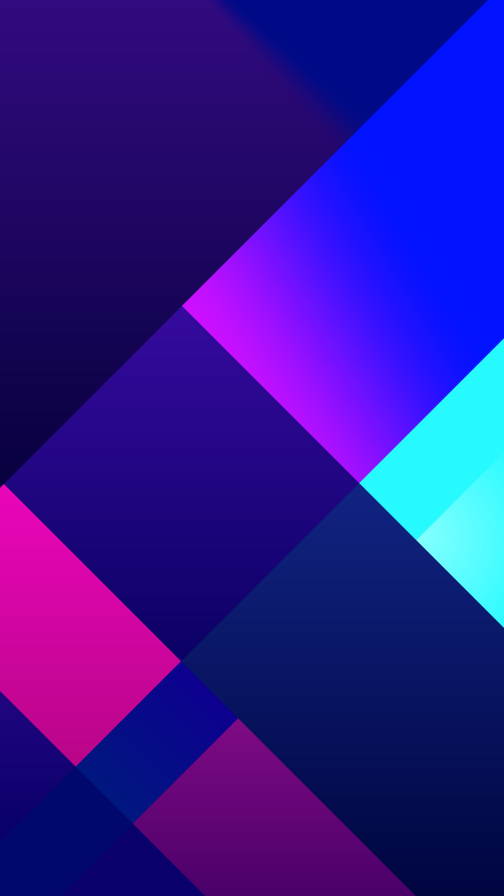
Reproduce this background procedurally as a Shadertoy shader.

```glsl
// Diagonal lattice of overlapping neon and indigo panels with soft gradients.

// Edges along the two diagonals, in canvas widths
const float RISE_UPPER = -0.810;   // x - y
const float RISE_MIDDLE = -0.1065;
const float RISE_LOWER = 0.120;
const float FALL_SOFT = 2.211;     // x + y
const float FALL_UPPER = 1.532;
const float FALL_MIDDLE = 0.825;
const float FALL_LOWER = 0.407;
const float ASPECT = 1.7778;

// Panel colours: start and end of each gradient
const vec3 DUSK_LOW = vec3(0.025, 0.0, 0.24);
const vec3 DUSK_HIGH = vec3(0.195, 0.04, 0.50);
const vec3 MIDNIGHT = vec3(0.0, 0.04, 0.53);
const vec3 MAGENTA = vec3(0.84, 0.06, 1.0);
const vec3 BLUE = vec3(0.0, 0.07, 1.0);
const vec3 INDIGO_LOW = vec3(0.04, 0.0, 0.39);
const vec3 INDIGO_HIGH = vec3(0.21, 0.04, 0.62);
const vec3 PINK_LOW = vec3(0.72, 0.02, 0.53);
const vec3 PINK_HIGH = vec3(0.92, 0.02, 0.73);
const vec3 NAVY_LOW = vec3(0.0, 0.02, 0.25);
const vec3 NAVY_HIGH = vec3(0.065, 0.14, 0.51);
const vec3 CYAN = vec3(0.15, 0.98, 1.0);
const vec3 ICE = vec3(0.52, 1.0, 1.0);
const vec3 COBALT = vec3(0.0, 0.09, 0.50);
const vec3 ULTRAMARINE = vec3(0.05, 0.0, 0.56);
const vec3 PLUM_LOW = vec3(0.29, 0.0, 0.41);
const vec3 PLUM_HIGH = vec3(0.50, 0.04, 0.52);
const vec3 CORNER_LOW = vec3(0.04, 0.0, 0.42);
const vec3 CORNER_HIGH = vec3(0.13, 0.02, 0.50);
const vec3 CORNER_BAND = vec3(0.0, 0.03, 0.43);

// Linear gradient between two positions
vec3 ramp(vec3 a, vec3 b, float from, float to, float x) {
    return mix(a, b, clamp((x - from) / (to - from), 0.0, 1.0));
}

// Antialiased step
float edge(float at, float x, float width) {
    return clamp((x - at) / width + 0.5, 0.0, 1.0);
}

void mainImage(out vec4 fragColor, in vec2 fragCoord) {
    vec2 p = fragCoord / iResolution.x;
    p.y *= ASPECT * iResolution.x / iResolution.y;
    float rise = p.x - p.y;
    float fall = p.x + p.y;
    float aa = 1.5 / iResolution.x;

    float pastUpper = edge(FALL_UPPER, fall, aa);
    float pastMiddle = edge(FALL_MIDDLE, fall, aa);
    float pastLower = edge(FALL_LOWER, fall, aa);
    float belowLower = edge(RISE_LOWER, rise, aa);

    // Top corner: dusk melting into midnight, blurrier further down
    float blur = 0.03 + 0.15 * max(ASPECT - p.y, 0.0);
    vec3 top = ramp(DUSK_LOW, DUSK_HIGH, 0.80, ASPECT, p.y);
    top = mix(top, MIDNIGHT, smoothstep(-blur, blur, fall - FALL_SOFT));

    // Shared panels
    vec3 corner = ramp(CORNER_LOW, CORNER_HIGH, 0.15, 0.40, p.y);
    vec3 navy = ramp(NAVY_LOW, NAVY_HIGH, 0.0, 0.82, p.y);

    // Upper band: corner, pink, indigo, neon
    float sweep = p.x + 0.6 * (p.y - 1.17);
    vec3 neon = mix(MAGENTA, BLUE, smoothstep(0.30, 0.94, sweep));
    vec3 upper = mix(corner, ramp(PINK_LOW, PINK_HIGH, 0.25, 0.82, p.y), pastLower);
    upper = mix(upper, ramp(INDIGO_LOW, INDIGO_HIGH, 0.46, 1.17, p.y), pastMiddle);
    upper = mix(upper, neon, pastUpper);

    // Narrow band: corner, blue crossing, navy, cyan
    vec3 crossing = ramp(COBALT, ULTRAMARINE, FALL_LOWER, FALL_MIDDLE, fall);
    vec3 narrow = mix(CORNER_BAND, crossing, pastLower);
    narrow = mix(narrow, navy, pastMiddle);
    narrow = mix(narrow, CYAN, pastUpper);

    // Lower band: corner, plum, navy, icy highlight
    float glow = length(p - vec2(0.83, 0.71));
    vec3 lower = mix(corner, ramp(PLUM_LOW, PLUM_HIGH, 0.0, 0.35, p.y), pastLower);
    lower = mix(lower, navy, pastMiddle);
    lower = mix(lower, ramp(ICE, CYAN, 0.0, 0.26, glow), pastUpper);

    // Stack the bands
    vec3 color = mix(top, upper, edge(RISE_UPPER, rise, aa));
    color = mix(color, narrow, edge(RISE_MIDDLE, rise, aa));
    color = mix(color, lower, belowLower);
    fragColor = vec4(color, 1.0);
}
```
